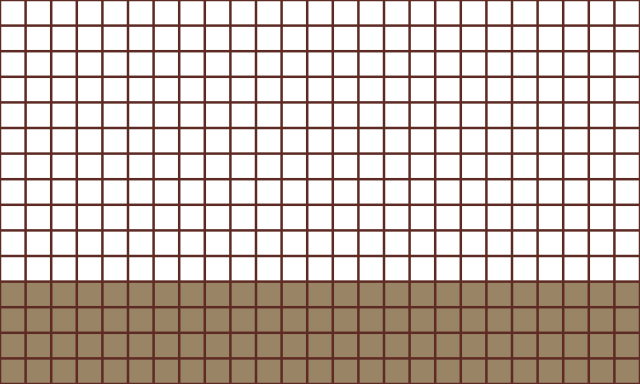
Give the GLSL for this pattern, as a WebGL 1 fragment shader.

```glsl
precision highp float;

uniform vec2 u_resolution;

const vec2 GRID_CELLS = vec2(25.0, 15.0);
const float FLOOR_ROWS = 4.0;
const float LINE_WIDTH = 0.098; // share of one cell
const vec3 WALL_COLOR = vec3(1.0);
const vec3 FLOOR_COLOR = vec3(0.60, 0.52, 0.40);
const vec3 LINE_COLOR = vec3(0.37, 0.165, 0.14);

// Signed distance per axis to the nearest grid line's edge, in cells
vec2 gridLineDistance(vec2 cell) {
  vec2 toCenter = abs(fract(cell + 0.5) - 0.5);
  return toCenter - 0.5 * LINE_WIDTH;
}

// Share of a pixel covered by an edge at the given distance
vec2 coverage(vec2 distanceToEdge, vec2 pixelSize) {
  return clamp(0.5 - distanceToEdge / pixelSize, 0.0, 1.0);
}

void main() {
  vec2 cell = gl_FragCoord.xy / u_resolution * GRID_CELLS;
  vec2 pixelSize = GRID_CELLS / u_resolution;

  // White wall above a tan floor
  float floorMask = coverage(vec2(cell.y - FLOOR_ROWS), pixelSize).y;
  vec3 color = mix(WALL_COLOR, FLOOR_COLOR, floorMask);

  // Grid lines centered on the cell borders
  vec2 lines = coverage(gridLineDistance(cell), pixelSize);
  float lineMask = 1.0 - (1.0 - lines.x) * (1.0 - lines.y);
  color = mix(color, LINE_COLOR, lineMask);

  gl_FragColor = vec4(color, 1.0);
}
```
